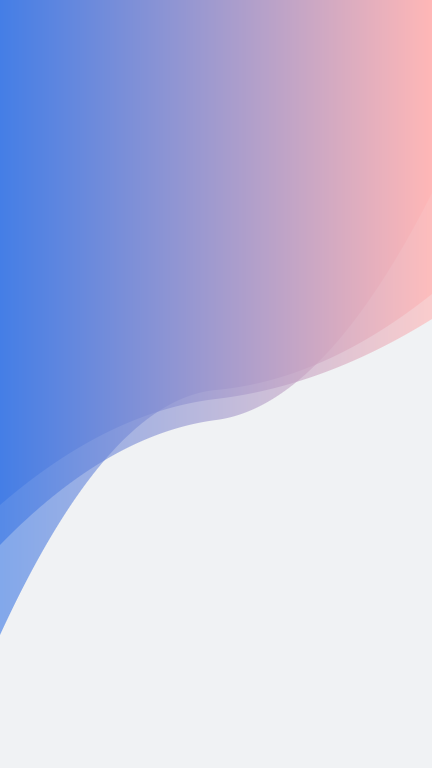
A Shadertoy shader for this background:

```glsl
// Three translucent waves with a blue-to-pink gradient hanging over a pale grey ground.
#define GROUND vec3(0.941, 0.949, 0.955)
#define BLUE vec3(0.221, 0.463, 0.898)
#define PINK vec3(1.004, 0.702, 0.700)
#define OPACITY 0.6
// Wave heights: left end, left control, middle, right end
#define STEEP_LEFT vec4(0.1732, 0.4792, 0.4922, 0.6172)
#define SHALLOW vec4(0.3424, 0.4639, 0.4805, 0.5846)
#define STEEP_RIGHT vec4(0.2904, 0.4349, 0.4531, 0.7487)

float quadraticBezier(float start, float control, float end, float t) {
    return mix(mix(start, control, t), mix(control, end, t), t);
}

// Two smoothly joined arcs; the right control mirrors the left one
float waveHeight(vec4 wave, float x) {
    float mirrored = 2.0 * wave.z - wave.y;
    return x < 0.5
        ? quadraticBezier(wave.x, wave.y, wave.z, 2.0 * x)
        : quadraticBezier(wave.z, mirrored, wave.w, 2.0 * x - 1.0);
}

// Antialiased area above the wave
float waveMask(vec4 wave, vec2 uv) {
    float height = uv.y - waveHeight(wave, uv.x);
    float pixelSpan = length(vec2(dFdx(height), dFdy(height)));
    return clamp(height / pixelSpan + 0.5, 0.0, 1.0);
}

void mainImage(out vec4 fragColor, in vec2 fragCoord) {
    vec2 uv = fragCoord / iResolution.xy;
    vec3 tint = mix(BLUE, PINK, uv.x);
    vec3 color = GROUND;

    // Stack the translucent layers
    color = mix(color, tint, OPACITY * waveMask(STEEP_LEFT, uv));
    color = mix(color, tint, OPACITY * waveMask(SHALLOW, uv));
    color = mix(color, tint, OPACITY * waveMask(STEEP_RIGHT, uv));

    fragColor = vec4(color, 1.0);
}
```
